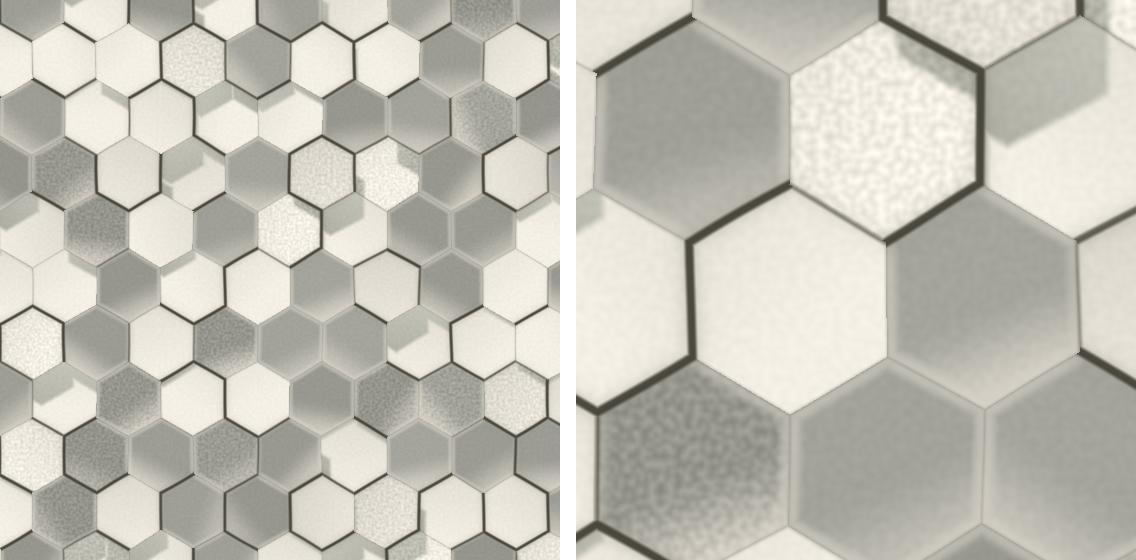
Left: the whole. Right: its middle third, enlarged.
Give the GLSL for this pattern, as a Shadertoy shader.

```glsl
// A wall of hexagonal plaster tiles set at uneven depths under raking light.
// Each tile is lit or shaded by a hash of its lattice key; taller neighbours
// cast shifted hexagon shadows, and every shared edge gets its own gap width.

const vec2 PITCH = vec2(0.1152, 0.1163);    // tile scale in canvas units
const vec2 ORIGIN = vec2(0.1146, 0.086);    // centre of the tile with key (0,0)
const vec2 KEY_STEP = vec2(0.5, 0.8660254); // lattice key to tile position
const vec2 SHADOW_DIR = vec2(0.34, -0.94);

const vec3 CREAM = vec3(0.96, 0.94, 0.90);
const vec3 PALE = vec3(0.84, 0.82, 0.78);
const vec3 SHADOW = vec3(0.70, 0.70, 0.66);
const vec3 GREY = vec3(0.60, 0.60, 0.57);
const vec3 GAP = vec3(0.27, 0.26, 0.22);

float hash(vec2 p, float seed) {
    vec3 h = fract(vec3(p.xyx + seed * 17.3) * 0.1031);
    h += dot(h, h.yzx + 33.33);
    return fract((h.x + h.y) * h.z);
}

vec2 unitDir(float angle) {
    return vec2(cos(angle), sin(angle));
}

float cornerSlope(vec2 cell, vec2 f, vec2 corner) {
    return dot(unitDir(6.2831853 * hash(cell + corner, 9.0)), f - corner);
}

float gradientNoise(vec2 p) {
    vec2 i = floor(p), f = fract(p);
    vec2 u = f * f * f * (f * (f * 6.0 - 15.0) + 10.0);
    float low = mix(cornerSlope(i, f, vec2(0, 0)), cornerSlope(i, f, vec2(1, 0)), u.x);
    float high = mix(cornerSlope(i, f, vec2(0, 1)), cornerSlope(i, f, vec2(1, 1)), u.x);
    return mix(low, high, u.y);
}

// Signed distance to a pointy-top hexagon of unit width
float hexDistance(vec2 p) {
    p = abs(p);
    return max(p.x, dot(p, KEY_STEP)) - 0.5;
}

// Integer key of the hexagon that holds q
vec2 hexKey(vec2 q) {
    vec2 period = 2.0 * KEY_STEP;
    vec2 a = floor(q / period + 0.5);
    vec2 b = floor(q / period) + 0.5;
    vec2 da = q - a * period, db = q - b * period;
    return 2.0 * (dot(da, da) < dot(db, db) ? a : b);
}

float isLit(vec2 key) {
    return step(hash(key, 1.0), 0.50);
}

// Shadow thrown on a tile by its upper and left neighbours
float castShadow(vec2 p, vec2 key, float soft) {
    float shade = 0.0;
    for (int i = 1; i <= 3; i++) {
        vec2 side = unitDir(float(i) * 1.0471976);
        vec2 toNext = floor(side / KEY_STEP + 0.5);
        float rise = hash(key + toNext, 2.0) - hash(key, 2.0);
        float reach = 0.75 * max(rise - 0.12, 0.0);
        float d = hexDistance(p - side - reach * SHADOW_DIR);
        shade = max(shade, 1.0 - smoothstep(-soft, soft, d));
    }
    return shade;
}

// Face colour: direct light with cast shadow, or shade with bounced light
vec3 tileFace(vec2 p, vec2 key, float soft) {
    float slope = dot(p, unitDir(-1.5708 + 2.4 * (hash(key, 3.0) - 0.5)));
    float tone = hash(key, 4.0);
    vec3 bright = mix(CREAM, PALE, clamp(0.7 * tone * tone - 0.5 * slope, 0.0, 1.0));
    bright = mix(bright, SHADOW - 0.10 * slope, 0.92 * castShadow(p, key, soft));
    float glow = smoothstep(0.02, 0.55, slope) * mix(0.4, 1.0, hash(key, 5.0));
    vec3 shaded = mix(GREY + 0.07 * (tone - 0.35), PALE, glow);
    return mix(shaded, bright, isLit(key));
}

// x: dark gap, y: soft occlusion, z: pale bevel
vec3 tileEdges(vec2 p, vec2 key, float soft) {
    vec3 edges = vec3(0.0);
    for (int i = 0; i < 6; i++) {
        vec2 side = unitDir(float(i) * 1.0471976);
        vec2 toNext = floor(side / KEY_STEP + 0.5);
        float d = 0.5 - dot(p, side);
        float bias = 0.12 * (isLit(key) + isLit(key + toNext));
        float depth = smoothstep(0.5, 0.85, hash(2.0 * key + toNext, 6.0) + bias);
        float width = mix(0.004, 0.022, depth);
        float gap = 1.0 - smoothstep(width - soft, width + soft, d);
        float bevel = 1.0 - smoothstep(0.02, 0.085, d);
        edges = max(edges, vec3(gap * mix(0.22, 0.95, depth),
                                depth * exp(-28.0 * max(d, 0.0)),
                                bevel * (1.0 - 0.6 * depth)));
    }
    return edges;
}

void mainImage(out vec4 fragColor, in vec2 fragCoord) {
    vec2 uv = fragCoord / iResolution.xy;
    float pixel = 1.0 / (iResolution.y * PITCH.y);
    vec2 q = (uv - ORIGIN) / PITCH;
    q += 0.035 * vec2(gradientNoise(q * 0.9), gradientNoise(q * 0.9 + 31.7));

    vec2 key = hexKey(q);
    vec2 p = q - key * KEY_STEP;
    vec3 color = tileFace(p, key, 0.025 + pixel);
    vec3 edges = tileEdges(p, key, 0.010 + 0.5 * pixel);

    // Plaster grain, coarser on a few rough tiles
    float roughness = mix(0.025, 0.10, step(0.82, hash(key, 7.0)));
    color += roughness * gradientNoise(q * 22.0);

    color = mix(color, PALE, 0.55 * edges.z * (1.0 - isLit(key)));
    color = mix(color, GAP, 0.30 * edges.y);
    color = mix(color, GAP, edges.x);
    fragColor = vec4(clamp(color, 0.0, 1.0), 1.0);
}
```
